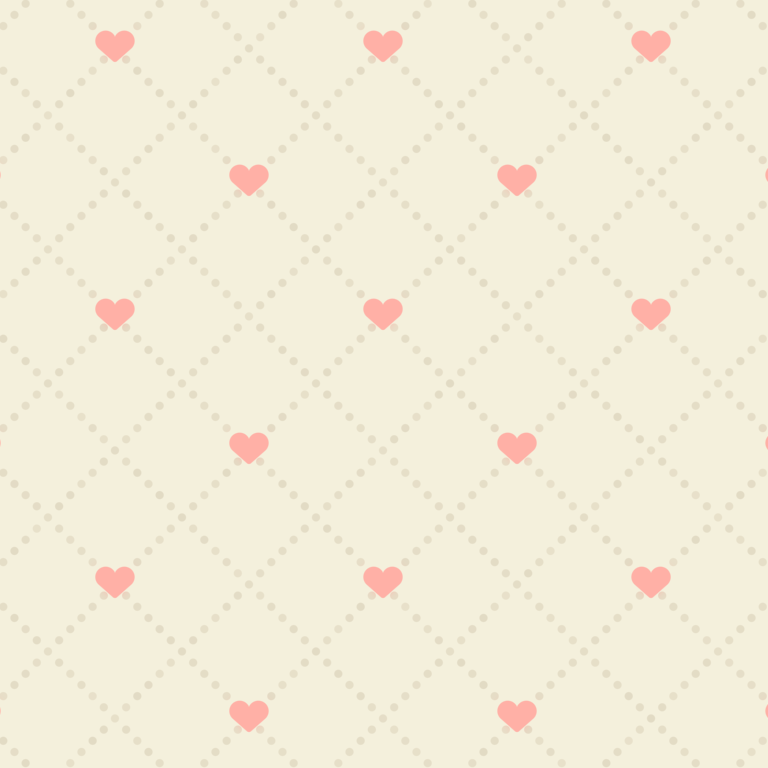
This pattern is drawn by a Shadertoy shader. Its source:

```glsl
// Small pink hearts on a diamond trellis of beige dots over cream.
#define PERIOD 0.349                   // distance between hearts in a row
#define ORIGIN vec2(0.4987, 0.588)     // one heart crossing
#define STEPS 24.0                     // dot steps per period
#define DOT_RADIUS 0.0053
#define HEART_SIZE 0.0256              // half width of a heart
#define HEART_LIFT 0.0097              // lobe height above the crossing
#define SOFTNESS 0.0011                // edge blur
#define DOT_VARIATION 0.012
#define CREAM vec3(0.957, 0.941, 0.863)
#define BEIGE vec3(0.897, 0.869, 0.780)
#define PINK vec3(1.0, 0.69, 0.65)

// Wrap into a cell centred on zero.
vec2 repeatCell(vec2 p, float size) {
    return p - size * round(p / size);
}

float coverage(float dist) {
    float blur = max(SOFTNESS, 0.75 / iResolution.y);
    return 1.0 - smoothstep(-blur, blur, dist);
}

// Mirrored round cone from a wide lobe to a narrow tip, half width 1.
float heartDistance(vec2 p) {
    const vec2 lobe = vec2(0.475, 0.0);
    const vec2 tip = vec2(0.0, -0.908);
    const float lobeRadius = 0.525;
    const float tipRadius = 0.16;
    p.x = abs(p.x);
    float len = distance(lobe, tip);
    vec2 axis = (tip - lobe) / len;
    vec2 q = p - lobe;
    float along = dot(q, axis);
    float across = abs(q.x * axis.y - q.y * axis.x);
    float taper = (lobeRadius - tipRadius) / len;
    float h = clamp((along - across * taper / sqrt(1.0 - taper * taper)) / len, 0.0, 1.0);
    return length(p - mix(lobe, tip, h)) - mix(lobeRadius, tipRadius, h);
}

// Dots sit on grid points that fall on either family of diagonals.
float dotCoverage(vec2 p, vec2 id) {
    vec2 diagonal = abs(repeatCell(vec2(id.x + id.y, id.x - id.y), STEPS * 0.5));
    float onTrellis = step(min(diagonal.x, diagonal.y), 0.5);
    float dist = length(p - id * PERIOD / STEPS) - DOT_RADIUS;
    return onTrellis * coverage(dist);
}

void mainImage(out vec4 fragColor, in vec2 fragCoord) {
    vec2 p = fragCoord / iResolution.y - ORIGIN;

    // Dotted trellis with a slight change of tone between dots
    vec2 id = round(p * STEPS / PERIOD);
    float tone = sin(id.x * 2.3 + id.y * 4.1) * sin(id.x * 1.7 - id.y * 3.2);
    vec3 dotColor = BEIGE + DOT_VARIATION * tone;

    // Hearts on two interleaved square lattices
    vec2 h = p - vec2(0.0, HEART_LIFT);
    float heart = min(heartDistance(repeatCell(h, PERIOD) / HEART_SIZE),
                      heartDistance(repeatCell(h - 0.5 * PERIOD, PERIOD) / HEART_SIZE));
    heart *= HEART_SIZE;

    // Dots touching a heart pick up a faint blush
    dotColor = mix(dotColor, PINK, 0.4 * exp(-max(heart, 0.0) / 0.005));

    vec3 color = mix(CREAM, dotColor, dotCoverage(p, id));
    color = mix(color, PINK, coverage(heart));
    fragColor = vec4(color, 1.0);
}
```
